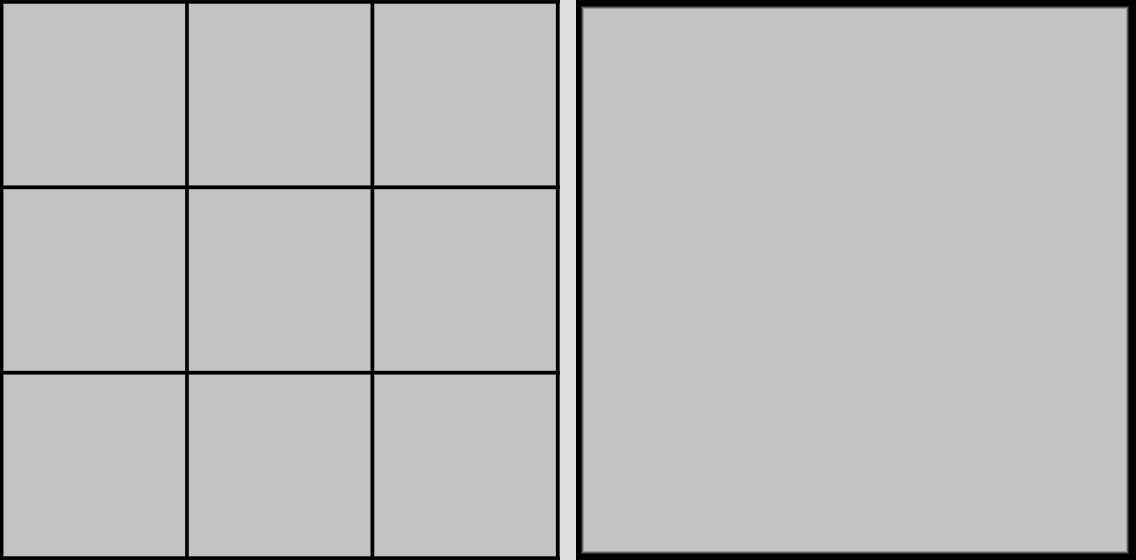
Left: the whole. Right: its middle third, enlarged.
Write a WebGL 2 fragment shader that draws this pattern.

```glsl
#version 300 es
precision highp float;
// A three by three grid of plain grey square tiles between thin black joints.
// The joints are the distance to the nearest grid line; the outermost lines
// lie just inside the canvas and frame it.

#define TILES 3.0
#define LINE_WIDTH 0.0067
#define GRID_SHIFT vec2(-0.0006, 0.0)
#define EDGE_SOFTNESS 0.002
#define TILE_COLOR vec3(0.765)
#define LINE_COLOR vec3(0.0)

uniform vec2 u_resolution;
out vec4 fragColor;

// Distance on each axis to the nearest line of a grid with the given pitch
vec2 gridLineDistance(vec2 p, float pitch) {
    return abs(fract(p / pitch + 0.5) - 0.5) * pitch;
}

void main() {
    vec2 uv = gl_FragCoord.xy / u_resolution;

    // Fit whole border lines inside the canvas
    float pitch = (1.0 - LINE_WIDTH) / TILES;
    vec2 gridPos = uv - 0.5 * LINE_WIDTH - GRID_SHIFT;

    // Signed distance to the joints, with a smoothed edge
    vec2 lineDist = gridLineDistance(gridPos, pitch) - 0.5 * LINE_WIDTH;
    float joint = min(lineDist.x, lineDist.y);
    float pixel = 1.0 / min(u_resolution.x, u_resolution.y);
    float softness = max(EDGE_SOFTNESS, pixel);
    float tile = clamp(joint / softness + 0.5, 0.0, 1.0);

    fragColor = vec4(mix(LINE_COLOR, TILE_COLOR, tile), 1.0);
}
```
